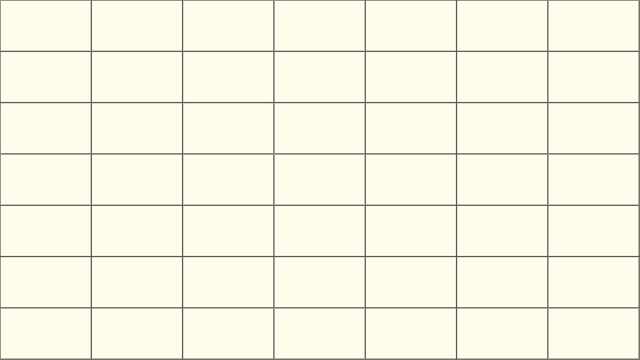
Reproduce this pattern procedurally as a Shadertoy shader.

```glsl
const vec2  GRID       = vec2(7.0, 7.0);          // cells across and down
const float LINE_WIDTH = 0.0023;                  // in canvas heights
const float HALO_WIDTH = 0.0110;                  // pale margin around each line
const float HALO_FADE  = 8.0;                     // how fast ink hides the margin
const vec3  PAPER      = vec3(1.00, 0.99, 0.92);
const vec3  HALO       = vec3(1.00, 1.00, 0.97);
const vec3  INK        = vec3(0.0);

// Integral of a tent filter one pixel in radius
vec2 tentIntegral(vec2 x) {
    x = clamp(x, -1.0, 1.0);
    return 0.5 + x - 0.5 * x * abs(x);
}

// Filtered coverage of a band centred on the nearest grid line, per axis
vec2 bandCoverage(vec2 lineDistance, float width, float pixel) {
    return tentIntegral((lineDistance + 0.5 * width) / pixel)
         - tentIntegral((lineDistance - 0.5 * width) / pixel);
}

// Union of the vertical and horizontal bands
float eitherAxis(vec2 coverage) {
    return max(coverage.x, coverage.y);
}

void mainImage(out vec4 fragColor, in vec2 fragCoord) {
    float pixel = 1.0 / iResolution.y;
    vec2 canvas = iResolution.xy * pixel;

    // Ruled from the top left; the last lines stay inside the right and bottom edges
    vec2 position = vec2(fragCoord.x, iResolution.y - fragCoord.y) * pixel;
    vec2 cellSize = (canvas - LINE_WIDTH) / GRID;

    // Distance to the nearest line on each axis, in canvas heights
    vec2 lineDistance = abs(fract(position / cellSize + 0.5) - 0.5) * cellSize;

    float halo = eitherAxis(bandCoverage(lineDistance, HALO_WIDTH, pixel));
    float ink = eitherAxis(bandCoverage(lineDistance, LINE_WIDTH, pixel));

    // Paper, pale margins beside the ink, then the ruled lines
    halo *= 1.0 - min(ink * HALO_FADE, 1.0);
    vec3 color = mix(PAPER, HALO, halo);
    color = mix(color, INK, ink);

    fragColor = vec4(color, 1.0);
}
```
